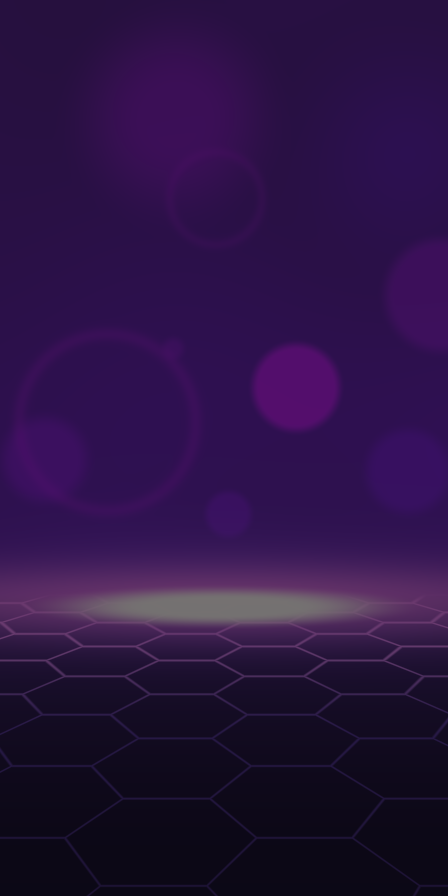
Reproduce this background procedurally as a Shadertoy shader.

```glsl
// Violet bokeh sky over a glowing horizon and a receding hexagon floor.
#define HORIZON 0.665
#define VANISH_Y 1.0885
#define HEX_SIZE 0.223
#define ROW_SCALE 9.54
#define ROW_SHIFT 9.95
#define LINE_WIDTH 0.0021
#define DISC_COUNT 8

const vec3 SKY_DARK = vec3(0.145, 0.062, 0.235);
const vec3 SKY_VIOLET = vec3(0.190, 0.065, 0.335);
const vec3 MAGENTA = vec3(0.36, 0.055, 0.45);
const vec3 INDIGO = vec3(0.22, 0.065, 0.45);
const vec3 PINK = vec3(0.43, 0.22, 0.42);
const vec3 CORE = vec3(0.46, 0.455, 0.445);
const vec3 FLOOR_NEAR = vec3(0.045, 0.030, 0.085);
const vec3 FLOOR_FAR = vec3(0.145, 0.080, 0.245);

// Discs: centre x, centre y, radius, edge softness
const vec4 DISCS[DISC_COUNT] = vec4[](
    vec4(0.39, 1.74, 0.17, 0.11), vec4(0.91, 1.66, 0.17, 0.18),
    vec4(0.661, 1.135, 0.096, 0.014), vec4(0.985, 1.341, 0.124, 0.020),
    vec4(0.911, 0.948, 0.092, 0.020), vec4(0.10, 0.974, 0.092, 0.024),
    vec4(0.51, 0.852, 0.050, 0.012), vec4(0.387, 1.222, 0.022, 0.012));

// Disc strength and hue, from indigo (0) to magenta (1)
const vec2 DISC_TINTS[DISC_COUNT] = vec2[](
    vec2(0.42, 0.85), vec2(0.34, 0.0), vec2(0.82, 1.0), vec2(0.42, 0.8),
    vec2(0.45, 0.25), vec2(0.44, 0.55), vec2(0.46, 0.4), vec2(0.30, 0.8));

float gauss(float x) { return exp(-x * x); }

float ring(vec2 p, vec2 centre, float radius, float width) {
    return gauss((length(p - centre) - radius) / width);
}

vec3 skyColor(vec2 p) {
    float haze = gauss((p.y - 1.0) / 0.42);
    float drift = 0.12 * sin(5.0 * p.x + 2.0 * p.y) * sin(4.0 * p.y - 2.0 * p.x);
    vec3 color = mix(SKY_DARK, SKY_VIOLET, clamp(0.2 + 0.6 * haze + drift, 0.0, 1.0));

    for (int i = 0; i < DISC_COUNT; i++) {
        vec4 disc = DISCS[i];
        vec2 tint = DISC_TINTS[i];
        float d = length(p - disc.xy) - disc.z;
        float cover = 1.0 - smoothstep(-disc.w, disc.w, d);
        color = mix(color, mix(INDIGO, MAGENTA, tint.y), cover * tint.x);
    }
    color = mix(color, MAGENTA, 0.26 * ring(p, vec2(0.24, 1.057), 0.197, 0.016));
    color = mix(color, MAGENTA, 0.17 * ring(p, vec2(0.482, 1.557), 0.103, 0.012));
    return color;
}

// Canvas distance to the nearest hexagon edge on the receding plane
float hexEdge(vec2 p) {
    float depth = VANISH_Y - p.y;
    vec2 cell = vec2(3.0, 1.7320508);
    vec2 q = vec2((p.x - 0.5) / (depth * HEX_SIZE) + 0.66,
                  0.8660254 * (ROW_SCALE / depth - ROW_SHIFT));
    vec2 a = abs(mod(q, cell) - 0.5 * cell);
    vec2 b = abs(mod(q + 0.5 * cell, cell) - 0.5 * cell);
    vec2 h = dot(a, a) < dot(b, b) ? a : b;

    // Undo the perspective stretch so that lines keep their width
    vec2 stretch = vec2(1.0 / (depth * HEX_SIZE),
                        0.8660254 * ROW_SCALE / (depth * depth));
    vec2 slope = vec2(0.8660254, 0.5);
    float flatEdge = (0.8660254 - h.y) / stretch.y;
    float slantEdge = (0.8660254 - dot(h, slope)) / length(stretch * slope);
    return min(abs(flatEdge), abs(slantEdge));
}

vec3 floorColor(vec2 p, float pixel) {
    float far = clamp(p.y / HORIZON, 0.0, 1.0);
    vec3 color = mix(FLOOR_NEAR, FLOOR_FAR, pow(far, 2.2));
    float line = 1.0 - smoothstep(0.0, LINE_WIDTH + pixel, hexEdge(p));
    float glow = smoothstep(0.35, 0.62, p.y);
    vec3 lineColor = mix(vec3(0.20, 0.13, 0.36), vec3(0.56, 0.34, 0.54), glow);
    return mix(color, lineColor, line * mix(0.45, 0.75, far));
}

void mainImage(out vec4 fragColor, in vec2 fragCoord) {
    vec2 p = fragCoord / iResolution.xy * vec2(1.0, 2.0);
    float pixel = 2.0 / iResolution.y;
    float height = p.y - HORIZON;

    // Sky and floor
    vec3 ground = floorColor(min(p, vec2(1.0, HORIZON + 0.02)), pixel);
    vec3 color = mix(ground, skyColor(p), smoothstep(-0.012, 0.012, height));

    // Horizon glow: broad violet, then pink
    float across = gauss((p.x - 0.5) / 0.62);
    float violet = gauss(height / (height > 0.0 ? 0.15 : 0.10));
    color = mix(color, vec3(0.25, 0.12, 0.42), 0.55 * violet * across);
    float pink = gauss(height / (height > 0.0 ? 0.075 : 0.085));
    color = mix(color, PINK, 0.88 * pink * mix(0.45, 1.0, across));

    // Pale elliptical core
    float core = length((p - vec2(0.495, 0.645)) / vec2(0.38, 0.043));
    color = mix(color, CORE, 0.95 * (1.0 - smoothstep(0.45, 1.2, core)));

    fragColor = vec4(color, 1.0);
}
```
